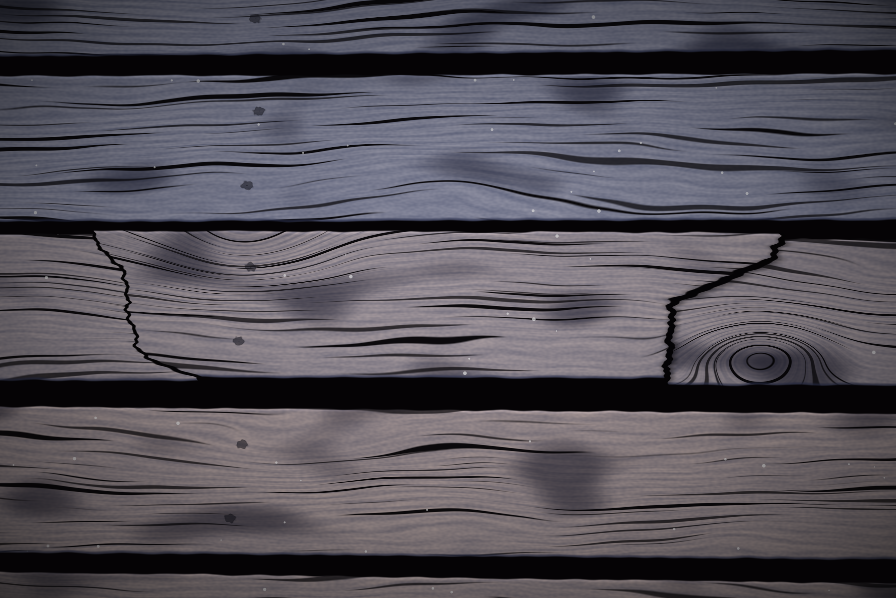
Reproduce this texture procedurally as a Shadertoy shader.

```glsl
// Weathered timber deck: five horizontal planks, dark gaps, knots, splits and nails.

const vec3 GAP_BLACK  = vec3(0.018, 0.012, 0.020);
const vec3 GRAIN_DARK = vec3(0.11, 0.11, 0.17);
const vec3 WOOD_MID   = vec3(0.38, 0.38, 0.45);
const vec3 WOOD_LIGHT = vec3(0.62, 0.585, 0.605);
const float PITCH = 0.2803;
const float HALF_HEIGHT = 0.122;
const float BROKEN = 2.0;   // index of the broken plank, counted from the top

float hash(vec2 p) {
    vec3 q = fract(vec3(p.xyx) * 0.1031);
    q += dot(q, q.yzx + 33.33);
    return fract((q.x + q.y) * q.z);
}

float corner(vec2 cell, vec2 offset) {
    float a = 6.2832 * hash(cell);
    return dot(vec2(cos(a), sin(a)), offset);
}

float gradNoise(vec2 p) {
    vec2 i = floor(p), f = p - i;
    vec2 u = f * f * f * (f * (f * 6.0 - 15.0) + 10.0), e = vec2(1, 0);
    return mix(mix(corner(i, f), corner(i + e, f - e), u.x),
               mix(corner(i + e.yx, f - e.yx), corner(i + 1.0, f - 1.0), u.x), u.y);
}

// Planks fan out slightly; the broken one sits a little high.
float plankCentre(float id, float x) {
    float lift = id == BROKEN ? 0.018 : 0.0;
    return 1.033 - PITCH * id + lift - (x - 0.75) * (id - 1.4) * 0.005;
}

float bump(vec2 p, vec2 centre, vec2 size) {
    vec2 q = (p - centre) / size;
    return exp(-dot(q, q));
}

// Horizontal position of the jagged break at height v: side 0 left, 1 right.
float breakX(float v, float side) {
    float t = clamp(0.5 - 0.5 * v / HALF_HEIGHT, 0.0, 1.0);
    float left = 0.156 + 0.058 * smoothstep(0.0, 0.4, t) + 0.121 * pow(t, 8.0);
    float right = 1.123 + 0.182 * (1.0 - smoothstep(0.1, 0.55, t));
    float jag = 0.016 * gradNoise(vec2(v * 45.0, side * 9.0 + 0.4))
              + 0.009 * gradNoise(vec2(v * 130.0, side * 5.0 + 0.7));
    return mix(left, right, side) + jag;
}

float breakDistance(vec2 q, float side) {
    float slope = (breakX(q.y + 0.004, side) - breakX(q.y - 0.004, side)) / 0.008;
    return (q.x - breakX(q.y, side)) / sqrt(1.0 + slope * slope);
}

// Growth-ring field: height bent by slow waves and broad swells.
float ringField(vec2 q, float seed) {
    float f = q.y + 0.045 * gradNoise(vec2(q.x * 1.5 + seed, q.y * 6.0 + seed))
            + 0.009 * gradNoise(vec2(q.x * 7.0, q.y * 22.0 + seed));
    for (float k = 0.0; k < 3.0; k++) {
        float h = hash(vec2(seed, k + 4.0));
        vec2 centre = vec2(0.2 + 0.5 * k + 0.35 * h, 0.12 * (h - 0.5));
        f += 0.075 * (h - 0.35) * bump(q, centre, vec2(0.19, 0.06));
    }
    return f;
}

// Long tapering splits that follow the rings.
float splits(float f, float x, float seed, float spacing, float px) {
    float row = floor(f / spacing);
    float d = abs(f - (row + 0.3 + 0.4 * hash(vec2(row, seed))) * spacing);
    float n = gradNoise(vec2(x * 2.3 + seed, row * 5.37 + seed));
    float width = 0.0030 * smoothstep(0.08, 0.5, n);
    return smoothstep(width + px, width - 0.3 * px, d) * smoothstep(0.06, 0.16, n);
}

vec3 woodColour(vec2 q, float id, float seed, float knot, float f, float px) {
    float rings = 0.5 + 0.5 * sin(f * 430.0 + 1.6 * gradNoise(q * vec2(9.0, 40.0)));
    float fibre = gradNoise(vec2(q.x * 16.0 + seed, f * 260.0));
    float grit = gradNoise(q * vec2(130.0, 260.0) + seed);
    float patches = gradNoise(vec2(q.x * 3.5 + seed * 2.0, q.y * 9.0 + seed));
    float ringFade = clamp(0.55 + patches + 0.5 * knot, 0.15, 1.0);
    float tone = 0.77 - 0.42 * ringFade * rings * rings + 0.32 * fibre + 0.22 * grit + 0.3 * patches;
    vec3 colour = mix(WOOD_MID, WOOD_LIGHT, clamp(tone, 0.0, 1.1));
    colour = mix(colour, GRAIN_DARK, clamp(0.2 - tone, 0.0, 0.5));
    float stain = smoothstep(0.12, 0.5, gradNoise(q * vec2(4.5, 11.0) - seed * 3.0));
    colour = mix(colour, GRAIN_DARK, 0.55 * stain + 0.3 * knot * knot * knot);
    colour *= mix(vec3(0.90, 0.96, 1.04), vec3(1.04, 1.0, 0.96), smoothstep(1.0, 2.5, id));
    float crack = splits(f, q.x, seed, 0.026, px) + 0.7 * splits(f + 0.01, q.x, seed + 5.0, 0.017, px);
    return mix(colour, GAP_BLACK, clamp(crack, 0.0, 0.95));
}

// Two worn nail heads per plank, drifting left from plank to plank.
float nails(vec2 q, float id, float px) {
    vec2 d = vec2(q.x - 0.437 + 0.014 * id - 0.01 * sign(q.y), abs(q.y) - 0.062);
    float r = length(d * vec2(0.75, 1.0)) + 0.003 * gradNoise(q * 180.0);
    return smoothstep(0.007 + px, 0.005, r) * (0.6 + 0.4 * smoothstep(0.002, 0.004, abs(r - 0.003)));
}

float specks(vec2 p, float px) {
    vec2 cell = floor(p / 0.035);
    vec2 offset = 0.2 + 0.6 * vec2(hash(cell + 7.0), hash(cell + 19.0));
    float r = 0.0022 * hash(cell + 31.0);
    return step(0.93, hash(cell)) * smoothstep(r + px, r, length(p - (cell + offset) * 0.035));
}

void mainImage(out vec4 fragColor, in vec2 fragCoord) {
    vec2 p = fragCoord / iResolution.y;
    float px = 1.0 / iResolution.y;

    // Nearest plank and position along and across it
    float id = 0.0;
    for (float k = 1.0; k < 5.0; k++)
        if (abs(p.y - plankCentre(k, p.x)) < abs(p.y - plankCentre(id, p.x))) id = k;
    vec2 q = vec2(p.x, p.y - plankCentre(id, p.x));
    float seed = id * 7.31 + 2.0, knot = 0.0, gash = 0.0, f;

    // Broken plank: three pieces, two knots, two open breaks
    if (id == BROKEN) {
        float left = breakDistance(q, 0.0), right = breakDistance(q, 1.0);
        float topKnot = bump(q, vec2(0.41, 0.115), vec2(0.15, 0.085));
        float endKnot = bump(q, vec2(1.27, -0.083), vec2(0.10, 0.055));
        gash = max(smoothstep(0.0022 + px, 0.0015, abs(left)),
                   smoothstep(0.0055 + px, 0.004, abs(right + 0.002)));
        gash = max(gash, 0.45 * smoothstep(0.016, 0.0, abs(right)));
        q.y += left < 0.0 ? 0.006 : right > 0.0 ? 0.011 : 0.0;
        seed += left < 0.0 ? 1.7 : right > 0.0 ? 3.9 : 0.0;
        f = ringField(q, seed) + 0.13 * topKnot - 0.16 * endKnot;
        knot = max(0.7 * topKnot, endKnot);
    } else f = ringField(q, seed);

    vec3 wood = woodColour(q, id, seed, knot, f, px);
    wood = mix(wood, GRAIN_DARK * 0.5, 0.85 * nails(q, id, px));
    wood = mix(wood, vec3(0.85), 0.7 * specks(p, px));

    // Worn edges: pale upper lip, blue shaded lower lip
    float edge = HALF_HEIGHT - abs(q.y) + 0.003 * gradNoise(vec2(p.x * 22.0, id * 3.3 + sign(q.y)));
    float lip = smoothstep(0.006, 0.001, edge);
    wood = q.y > 0.0 ? wood * (1.0 + 0.2 * lip) : mix(wood, vec3(0.16, 0.18, 0.29), 0.7 * lip);
    wood = mix(wood, GAP_BLACK, gash);

    // Vignette and dark gaps
    vec2 c = fragCoord / iResolution.xy - 0.5;
    wood *= 1.04 - 1.35 * dot(c, c);
    fragColor = vec4(mix(GAP_BLACK, wood, smoothstep(-px, px, edge)), 1.0);
}
```
